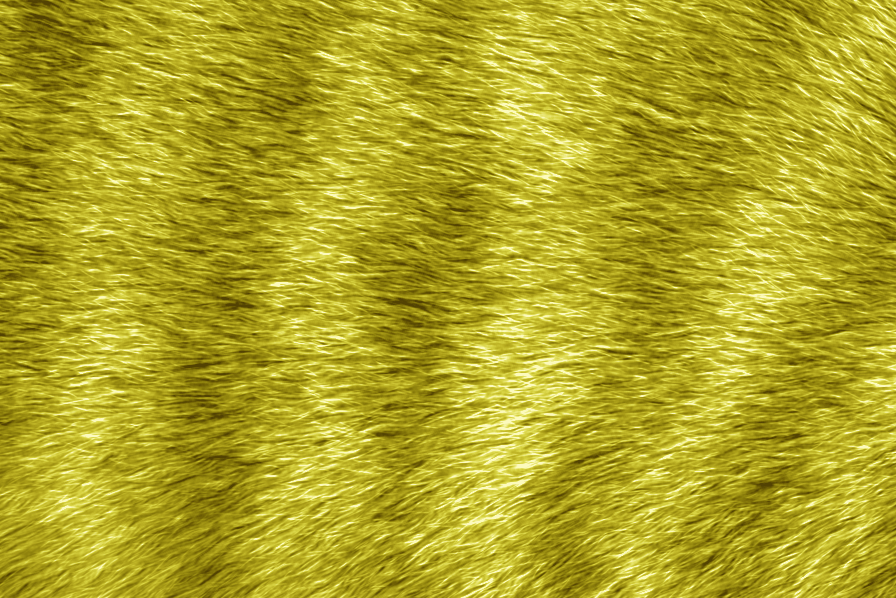
Reproduce this texture procedurally as a Shadertoy shader.

```glsl
const float TAU = 6.2831853;
const float BASE_TONE = 1.72;        // position along the colour ramp, 0..6
const float BAND_SPACING = 0.345;
const float BROAD_STRENGTH = 1.55;
const float COAT_CONTRAST = 14.5;
const float COAT_FREQUENCY = 185.0;
const float CLUMP_FREQUENCY = 64.0;
const int   COAT_STEPS = 7;          // samples to each side along the fur
const float COAT_STEP = 0.0032;
const int   HAIR_LAYERS = 6;
const vec2  HAIR_CELL = vec2(0.05, 0.0125);
const float HAIR_HALF_LENGTH = 0.024;
const float HAIR_WIDTH = 0.0014;
const float HAIR_BRIGHTNESS = 2.4;
const float HAIR_SPREAD = 0.6;       // scatter of directions in radians
const float WHISKER_SCALE = 2.4;

const vec3 RAMP[8] = vec3[8](
    vec3(0.32, 0.26, 0.01), vec3(0.45, 0.39, 0.02), vec3(0.56, 0.51, 0.05),
    vec3(0.66, 0.61, 0.09), vec3(0.75, 0.71, 0.15), vec3(0.84, 0.82, 0.25),
    vec3(0.91, 0.90, 0.44), vec3(0.99, 0.98, 0.74));

vec2 hash2(vec2 p) {
    vec3 q = fract(p.xyx * vec3(0.1031, 0.1030, 0.0973));
    q += dot(q, q.yzx + 33.33);
    return fract((q.xx + q.yz) * q.zy);
}

float cornerSlope(vec2 cell, vec2 offset) {
    return dot(hash2(cell) * 2.0 - 1.0, offset);
}

float gradientNoise(vec2 p) {
    vec2 i = floor(p), f = p - i;
    vec2 u = f * f * f * (f * (f * 6.0 - 15.0) + 10.0);
    vec2 e = vec2(1.0, 0.0);
    return mix(mix(cornerSlope(i, f), cornerSlope(i + e, f - e), u.x),
               mix(cornerSlope(i + e.yx, f - e.yx), cornerSlope(i + 1.0, f - 1.0), u.x), u.y);
}

// Fur rises to the right below and falls to the right above
float furAngle(vec2 p) {
    float angle = mix(0.6, -0.08, smoothstep(-0.05, 0.55, p.y));
    angle -= 0.17 * smoothstep(0.5, 1.0, p.y);
    angle -= 0.35 * smoothstep(1.1, 1.5, p.x) * smoothstep(0.5, 0.9, p.y);
    return angle + 0.25 * gradientNoise(p * 5.0 + 7.0);
}

vec2 furDirection(vec2 p) {
    float a = furAngle(p) + 0.7 * gradientNoise(p * vec2(16.0, 40.0) + 3.0);
    return vec2(cos(a), sin(a));
}

// Broad leaning bands and soft patches
float broadShade(vec2 p) {
    float lean = 0.12 + 0.4 * smoothstep(0.8, 1.4, p.x);
    float wobble = 0.12 * gradientNoise(p * 3.0 + 2.0) + 0.06 * gradientNoise(p * 8.0);
    float phase = (p.x - 0.37 - lean * (p.y - 0.5) + wobble) / BAND_SPACING;
    float shade = -0.5 * cos(TAU * phase);
    shade += 1.0 * gradientNoise(p * vec2(4.0, 3.0) + 11.0);
    shade += 0.8 * gradientNoise(p * vec2(11.0, 15.0) + 5.0);
    shade -= 0.6 * smoothstep(0.6, 0.0, distance(p, vec2(0.0, 1.0)));
    shade += 0.5 * smoothstep(0.4, 0.0, distance(p, vec2(0.95, 0.25)));
    return shade * BROAD_STRENGTH;
}

float coatGrain(vec2 p) {
    p = mat2(0.8, 0.6, -0.6, 0.8) * p;
    return gradientNoise(p * COAT_FREQUENCY) + 0.5 * gradientNoise(p * CLUMP_FREQUENCY + 31.0);
}

// Grain averaged along the flow of the fur
float coatStreaks(vec2 p) {
    float sum = coatGrain(p);
    vec2 stride = furDirection(p) * COAT_STEP;
    for (int i = 1; i <= COAT_STEPS; i++)
        sum += coatGrain(p + stride * float(i)) + coatGrain(p - stride * float(i));
    return sum / float(2 * COAT_STEPS + 1);
}

// Brightest tapered, slightly bent hair over this point
float hairLayer(vec2 p, float seed, float scale) {
    vec2 cellSize = HAIR_CELL * scale;
    vec2 home = floor(p / cellSize);
    float light = 0.0;
    for (int y = -2; y <= 2; y++)
    for (int x = -1; x <= 1; x++) {
        vec2 cell = home + vec2(x, y);
        vec2 place = hash2(cell + seed), look = hash2(cell + seed + 57.3);
        vec2 root = (cell + place) * cellSize;
        float angle = furAngle(root) + HAIR_SPREAD * (look.x - 0.5);
        vec2 axis = vec2(cos(angle), sin(angle)), d = p - root;
        float along = dot(d, axis) / (HAIR_HALF_LENGTH * scale * mix(0.5, 1.0, look.y));
        float bend = 0.005 * scale * (place.x - 0.5) * along * along;
        float across = (dot(d, vec2(-axis.y, axis.x)) - bend) / HAIR_WIDTH;
        float taper = smoothstep(1.0, 0.4, abs(along));
        float strength = mix(0.1, 1.0, fract(place.x * 7.0 + look.x * 5.0));
        light = max(light, strength * taper * exp(-across * across));
    }
    return light;
}

vec3 furColor(float tone) {
    float t = clamp(tone + 1.0, 0.0, 6.999);
    int i = int(t);
    return mix(RAMP[i], RAMP[i + 1], fract(t));
}

void mainImage(out vec4 fragColor, in vec2 fragCoord) {
    vec2 p = fragCoord / iResolution.y;
    float shade = broadShade(p);
    float softCorner = smoothstep(0.65, 0.1, length(p * vec2(0.8, 1.5)));

    float hairs = 0.0;
    for (int i = 0; i < HAIR_LAYERS; i++)
        hairs += hairLayer(p + 0.037 * float(i), 19.0 * float(i), 1.0);
    float whiskers = hairLayer(p, 91.0, WHISKER_SCALE) * softCorner;

    float tone = BASE_TONE + shade;
    tone += coatStreaks(p) * COAT_CONTRAST * (1.0 - 0.3 * softCorner);
    tone += hairs * HAIR_BRIGHTNESS * clamp(0.85 + 0.25 * shade, 0.5, 1.25) * (1.0 - 0.4 * softCorner);
    tone += whiskers * 2.0;
    fragColor = vec4(furColor(tone), 1.0);
}
```
